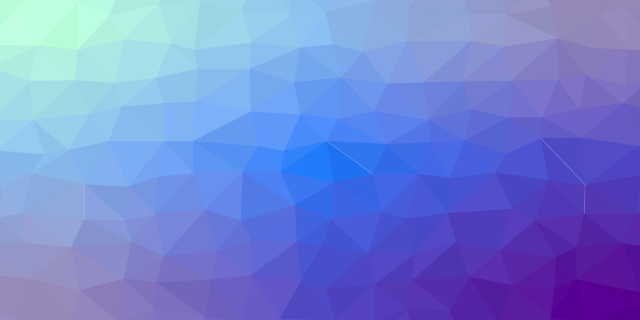
Reproduce this background procedurally as a Shadertoy shader.

```glsl
// Low-poly mesh of shaded triangles, running from mint through blue to purple.

// Mesh layout, in units of the canvas height
const vec2 CELL = vec2(0.133, 0.107);
const vec2 MESH_ORIGIN = vec2(0.109, 0.010);
const float JITTER = 0.30;

// Gradient stops in CIE Lab
const vec3 MINT = vec3(95.5, -28.5, 10.5);
const vec3 BLUE = vec3(53.5, 21.0, -71.5);
const vec3 PURPLE = vec3(24.0, 57.0, -58.0);
const float GRADIENT_GAIN = 1.25;
const float SHADE_VARIATION = 3.6;

// Hairline seams
const vec3 SEAM_COLOR = vec3(0.75, 0.85, 1.0);
const float SEAM_WIDTH = 0.0018;
const float SEAM_OPACITY = 0.4;

float hash(vec2 p) {
    return fract(sin(dot(p, vec2(127.1, 311.7))) * 43758.5453);
}

float cross2(vec2 a, vec2 b) {
    return a.x * b.y - a.y * b.x;
}

// Jittered mesh vertex of a grid index
vec2 vertex(vec2 id) {
    vec2 offset = vec2(hash(id), hash(id + 57.3)) * 2.0 - 1.0;
    return MESH_ORIGIN + (id + JITTER * offset) * CELL;
}

vec3 ramp(float t) {
    t = clamp((t - 0.5) * GRADIENT_GAIN + 0.5, 0.0, 1.0);
    return t < 0.5 ? mix(MINT, BLUE, t * 2.0) : mix(BLUE, PURPLE, t * 2.0 - 1.0);
}

// Even blend of a horizontal and a vertical ramp
vec3 gradientLab(vec2 uv) {
    return 0.5 * (ramp(uv.x) + ramp(1.0 - uv.y));
}

vec3 labToRgb(vec3 lab) {
    float fy = (lab.x + 16.0) / 116.0;
    vec3 f = vec3(fy + lab.y / 500.0, fy, fy - lab.z / 200.0);
    vec3 xyz = f * f * f * vec3(0.9505, 1.0, 1.089);
    vec3 linear = vec3(dot(xyz, vec3(3.2406, -1.5372, -0.4986)),
                       dot(xyz, vec3(-0.9689, 1.8758, 0.0415)),
                       dot(xyz, vec3(0.0557, -0.2040, 1.0570)));
    linear = clamp(linear, 0.0, 1.0);
    return mix(12.92 * linear, 1.055 * pow(linear, vec3(1.0 / 2.4)) - 0.055,
               step(0.0031308, linear));
}

// Signed distance to the line a-b, positive on its left
float edge(vec2 p, vec2 a, vec2 b) {
    return cross2(normalize(b - a), p - a);
}

// Lab colour in xyz and coverage in w, premultiplied
vec4 triangle(vec2 p, vec2 a, vec2 b, vec2 c, float aspect, float pixel) {
    float side = sign(cross2(b - a, c - a));
    float inside = min(min(side * edge(p, a, b), side * edge(p, b, c)),
                       side * edge(p, c, a));
    float coverage = clamp(0.5 + inside / pixel, 0.0, 1.0);
    vec2 center = (a + b + c) / 3.0;
    vec3 lab = gradientLab(center / vec2(aspect, 1.0));
    lab.x += SHADE_VARIATION * (hash(center * 10.0) - 0.5);
    return vec4(lab, 1.0) * coverage;
}

// Coverage of a hairline from a to b
float seam(vec2 p, vec2 a, vec2 b, float pixel) {
    vec2 ab = b - a;
    float along = clamp(dot(p - a, ab) / dot(ab, ab), 0.0, 1.0);
    float d = length(p - a - ab * along);
    return clamp(0.5 + (0.5 * SEAM_WIDTH - d) / pixel, 0.0, 1.0);
}

void mainImage(out vec4 fragColor, in vec2 fragCoord) {
    vec2 p = fragCoord / iResolution.y;
    float aspect = iResolution.x / iResolution.y;
    float pixel = 1.0 / iResolution.y;
    vec2 home = floor((p - MESH_ORIGIN) / CELL);

    vec4 mesh = vec4(0.0);
    float light = 0.0;
    for (int j = -1; j <= 1; j++) {
        for (int i = -1; i <= 1; i++) {
            vec2 id = home + vec2(i, j);
            vec2 a = vertex(id);
            vec2 b = vertex(id + vec2(1.0, 0.0));
            vec2 c = vertex(id + vec2(1.0, 1.0));
            vec2 d = vertex(id + vec2(0.0, 1.0));

            // Split each quad along its shorter diagonal, or along its seam
            bool diagonalSeam = id == vec2(7.0, 4.0) || id == vec2(12.0, 4.0);
            bool sideSeam = id == vec2(13.0, 3.0) || id == vec2(1.0, 3.0);
            bool rising = !diagonalSeam && distance(a, c) < distance(b, d);
            mesh += triangle(p, a, b, rising ? c : d, aspect, pixel);
            mesh += triangle(p, rising ? a : b, c, d, aspect, pixel);

            // A few light seams between facets
            if (diagonalSeam) light = max(light, seam(p, b, d, pixel));
            if (sideSeam) light = max(light, seam(p, a, d, pixel));
        }
    }
    vec3 color = labToRgb(mesh.xyz / max(mesh.w, 0.0001));
    fragColor = vec4(mix(color, SEAM_COLOR, light * SEAM_OPACITY), 1.0);
}
```
